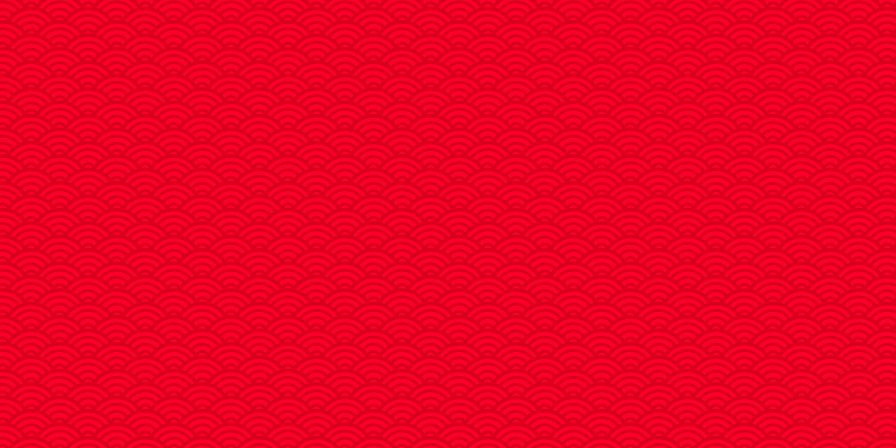
A Shadertoy shader for this pattern:

```glsl
#define COLUMNS 15.7
#define ROW_PITCH 0.47
#define RINGS 4.0
#define LINE_SHARE 0.41
#define RIM_WIDTH 0.125
#define PHASE vec2(0.09, 0.365)
#define LIGHT_RED vec3(0.985, 0.0, 0.16)
#define DARK_RED vec3(0.85, 0.0, 0.115)

// Concentric dark lines inside a scale of radius 1, with a heavier rim
float ringLines(float radius, float pixel) {
    float halfLine = 0.5 * LINE_SHARE;
    float fromLine = abs(fract((1.0 - radius) * RINGS - halfLine + 0.5) - 0.5);
    float blur = 0.5 * pixel * RINGS;
    float lines = 1.0 - smoothstep(halfLine - blur, halfLine + blur, fromLine);
    float rimEdge = 1.0 - RIM_WIDTH;
    float rim = smoothstep(rimEdge - 0.5 * pixel, rimEdge + 0.5 * pixel, radius);
    return max(lines, rim);
}

void mainImage(out vec4 fragColor, in vec2 fragCoord) {
    // One unit is the radius of a scale
    float pixel = 2.0 * COLUMNS / iResolution.x;
    vec2 pos = fragCoord * pixel - PHASE;
    float baseRow = floor(pos.y / ROW_PITCH);
    float dark = 0.0;

    // Lower rows overlap the rows above them
    for (int k = 2; k >= -2; k--) {
        float row = baseRow + float(k);
        float shift = mod(row, 2.0);
        vec2 local = vec2(mod(pos.x - shift, 2.0) - 1.0, pos.y - row * ROW_PITCH);
        float radius = length(local);
        float cover = 1.0 - smoothstep(1.0 - 0.5 * pixel, 1.0 + 0.5 * pixel, radius);
        dark = mix(dark, ringLines(radius, pixel), cover);
    }

    fragColor = vec4(mix(LIGHT_RED, DARK_RED, dark), 1.0);
}
```
